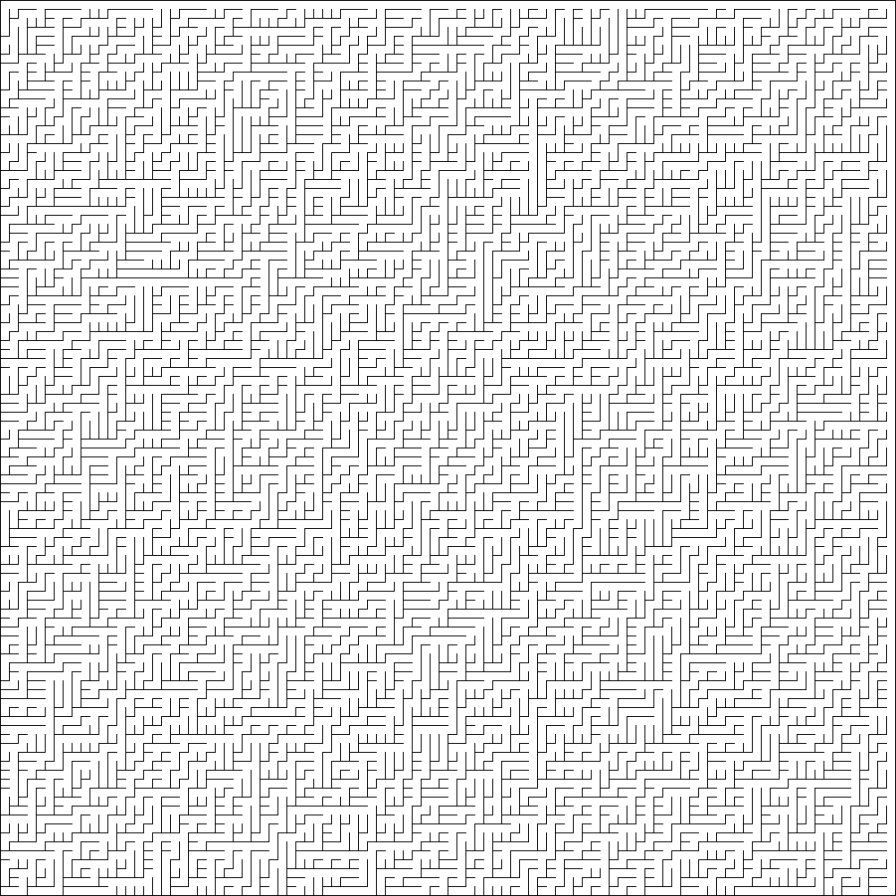
Give the GLSL for this pattern, as a Shadertoy shader.

```glsl
const float CELLS = 100.0;      // corridors along each side
const float WALL = 0.1;         // wall thickness, in cells
const vec3 PAPER = vec3(1.0);
const vec3 INK = vec3(0.0);

float hash21(vec2 p) {
    vec3 q = fract(p.xyx * vec3(0.1031, 0.1030, 0.0973));
    q += dot(q, q.yzx + 33.33);
    return fract((q.x + q.y) * q.z);
}

// Share of a square pixel covered by the box from lo to hi.
float boxCoverage(vec2 centre, float pixel, vec2 lo, vec2 hi) {
    vec2 overlap = min(centre + 0.5 * pixel, hi) - max(centre - 0.5 * pixel, lo);
    overlap = max(overlap, 0.0) / pixel;
    return overlap.x * overlap.y;
}

// A post at a grid corner, with a wall running west or south from it.
// The pieces never overlap, so their coverages can be added.
float cornerCoverage(vec2 p, float pixel, vec2 corner) {
    bool onSide = corner.x == 0.0 || corner.x == CELLS;
    bool onLevel = corner.y == 0.0 || corner.y == CELLS;
    bool coin = hash21(corner + 17.0) < 0.5;
    bool onFrame = onSide || onLevel;
    bool west = onFrame ? onLevel : coin;
    bool south = onFrame ? onSide : !coin;

    vec2 q = p - corner;
    float cover = boxCoverage(q, pixel, vec2(0.0), vec2(WALL));
    if (west) cover += boxCoverage(q, pixel, vec2(WALL - 1.0, 0.0), vec2(0.0, WALL));
    if (south) cover += boxCoverage(q, pixel, vec2(0.0, WALL - 1.0), vec2(WALL, 0.0));
    return cover;
}

// Sum over the corners whose walls can reach this pixel.
float mazeCoverage(vec2 p, float pixel) {
    vec2 cell = floor(p);
    float cover = 0.0;
    for (int j = -1; j <= 2; j++) {
        for (int i = -1; i <= 2; i++) {
            cover += cornerCoverage(p, pixel, cell + vec2(i, j));
        }
    }
    return min(cover, 1.0);
}

void mainImage(out vec4 fragColor, in vec2 fragCoord) {
    // The canvas holds all cells plus the closing frame wall.
    float pixel = (CELLS + WALL) / min(iResolution.x, iResolution.y);
    float ink = mazeCoverage(fragCoord * pixel, pixel);
    fragColor = vec4(mix(PAPER, INK, ink), 1.0);
}
```
